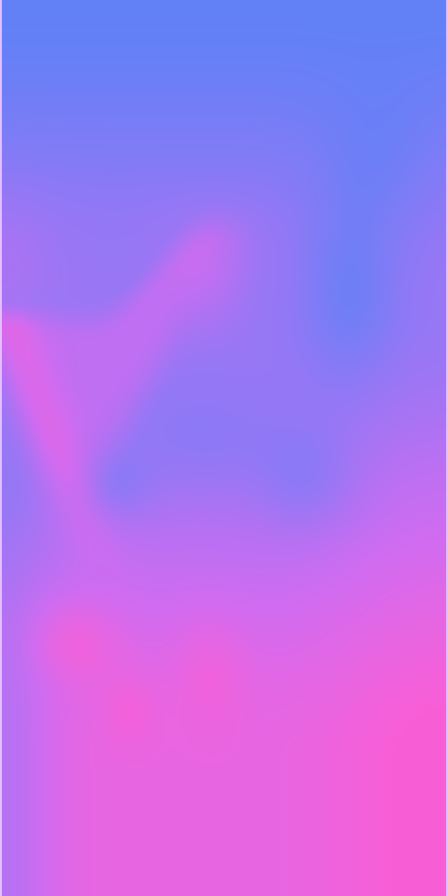
Write a Shadertoy shader that draws this background.

```glsl
// Soft vertical gradient from blue to pink with a flowing ribbon and blurred folds.
#define BLUE vec3(0.36, 0.51, 0.97)
#define PERIWINKLE vec3(0.57, 0.47, 0.96)
#define VIOLET vec3(0.72, 0.44, 0.95)
#define ORCHID vec3(0.82, 0.42, 0.94)
#define ROSE vec3(0.90, 0.40, 0.89)
#define HOT_PINK vec3(0.97, 0.37, 0.84)
#define RIM_COLOR vec3(0.90, 0.75, 1.00)
#define RIM_WIDTH 0.004

// Elliptical Gaussian glow
float glow(vec2 p, vec2 center, vec2 radius) {
    vec2 d = (p - center) / radius;
    return exp(-dot(d, d));
}

// Colour ramp from cool (0) to warm (1)
vec3 ramp(float t) {
    vec3 color = mix(BLUE, PERIWINKLE, clamp(t / 0.26, 0.0, 1.0));
    color = mix(color, VIOLET, clamp((t - 0.26) / 0.24, 0.0, 1.0));
    color = mix(color, ORCHID, clamp((t - 0.50) / 0.18, 0.0, 1.0));
    color = mix(color, ROSE, clamp((t - 0.68) / 0.17, 0.0, 1.0));
    return mix(color, HOT_PINK, clamp((t - 0.85) / 0.15, 0.0, 1.0));
}

// Broad vertical rise, warmer at lower right and cooler at lower left
float baseWarmth(vec2 p) {
    float warmth = 0.03 + 0.27 * smoothstep(0.0, 0.32, p.y)
                 + 0.57 * smoothstep(0.42, 0.85, p.y);
    warmth += 0.16 * smoothstep(0.58, 1.0, p.x) * smoothstep(0.35, 0.55, p.y);
    float leftBand = exp(-p.x * p.x / 0.0144);
    return warmth - 0.38 * leftBand * smoothstep(0.5, 0.85, p.y);
}

// Diagonal ribbon and the wing that spreads from its right side
float ribbonAndWing(vec2 p) {
    float offset = p.x - (0.02 + 0.76 * (p.y - 0.36));
    float span = smoothstep(0.335, 0.37, p.y) * (1.0 - smoothstep(0.47, 0.68, p.y));
    float ribbon = exp(-offset * offset / 0.0042) * span;

    float top = 0.35 - 0.11 * smoothstep(0.2, 0.5, p.x);
    float bottom = mix(0.54, 0.39, smoothstep(0.2, 0.45, p.x));
    float wing = smoothstep(top - 0.02, top + 0.035, p.y)
               * (1.0 - smoothstep(bottom - 0.09, bottom + 0.025, p.y))
               * (1.0 - smoothstep(0.43, 0.6, p.x))
               * smoothstep(-0.06, 0.03, offset);
    return 0.25 * wing + ribbon * (0.40 - 0.18 * wing);
}

// Small warm swells and cool hollows
float folds(vec2 p) {
    float warm = 0.11 * glow(p, vec2(0.0, 0.29), vec2(0.13, 0.08))
               + 0.08 * glow(p, vec2(0.47, 0.27), vec2(0.12, 0.05))
               + 0.22 * glow(p, vec2(0.16, 0.715), vec2(0.10, 0.045))
               + 0.11 * glow(p, vec2(0.29, 0.79), vec2(0.06, 0.04))
               + 0.13 * glow(p, vec2(0.47, 0.745), vec2(0.08, 0.06));
    float cool = 0.20 * glow(p, vec2(0.78, 0.33), vec2(0.11, 0.10))
               + 0.09 * glow(p, vec2(0.84, 0.19), vec2(0.13, 0.09))
               + 0.16 * glow(p, vec2(0.25, 0.545), vec2(0.09, 0.04))
               + 0.17 * glow(p, vec2(0.69, 0.54), vec2(0.11, 0.06))
               + 0.10 * glow(p, vec2(0.45, 0.50), vec2(0.18, 0.06))
               + 0.12 * glow(p, vec2(0.0, 0.56), vec2(0.10, 0.09));
    return warm - cool;
}

void mainImage(out vec4 fragColor, in vec2 fragCoord) {
    // Position across and down the canvas
    vec2 p = fragCoord / iResolution.xy;
    p.y = 1.0 - p.y;

    vec3 color = ramp(baseWarmth(p) + ribbonAndWing(p) + folds(p));

    // Thin pale rim on both sides
    float sideDistance = min(p.x, 1.0 - p.x);
    float feather = 0.5 / iResolution.x;
    float rim = 1.0 - smoothstep(RIM_WIDTH - feather, RIM_WIDTH + feather, sideDistance);
    fragColor = vec4(mix(color, RIM_COLOR, rim), 1.0);
}
```
